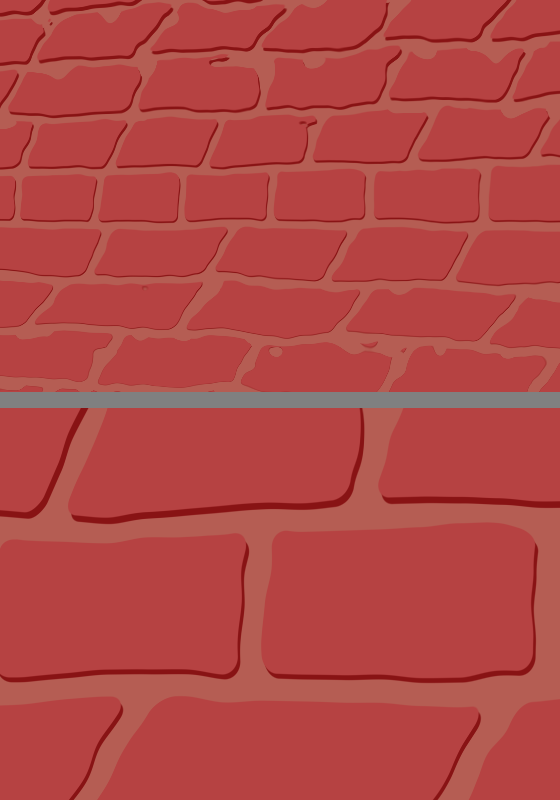
Top, the full canvas; bottom, a detail of the centre.
Reproduce this texture procedurally as a WebGL 1 fragment shader.

```glsl
precision highp float;

uniform vec2 u_resolution;

const vec3 BRICK = vec3(0.715, 0.257, 0.257);
const vec3 MORTAR = vec3(0.71, 0.365, 0.325);
const vec3 SHADOW = vec3(0.535, 0.075, 0.08);
const float ROW_HEIGHT = 0.1335;
const float FIRST_JOINT = 0.03;
const float HALF_GAP = 0.011;

float hash(vec2 p) {
  return fract(sin(dot(p, vec2(127.1, 311.7))) * 43758.55);
}

float noise(vec2 p) {
  vec2 cell = floor(p);
  vec2 f = fract(p);
  f = f * f * (3.0 - 2.0 * f);
  float low = mix(hash(cell), hash(cell + vec2(1.0, 0.0)), f.x);
  float high = mix(hash(cell + vec2(0.0, 1.0)), hash(cell + 1.0), f.x);
  return mix(low, high, f.y);
}

float roundedBox(vec2 p, vec2 halfSize, float radius) {
  vec2 q = abs(p) - halfSize + radius;
  return length(max(q, 0.0)) + min(max(q.x, q.y), 0.0) - radius;
}

// Brick pitch, first joint, lean of the joints, bow of the spacing
vec4 courseLayout(float row) {
  if (row < -0.5) return vec4(0.370, 0.080, 0.8, 0.0);
  if (row < 0.5) return vec4(0.370, 0.265, 0.9, 0.0);
  if (row < 1.5) return vec4(0.392, 0.112, 0.9, 0.0);
  if (row < 2.5) return vec4(0.308, 0.252, 0.6, 0.0);
  if (row < 3.5) return vec4(0.244, 0.056, 0.08, 0.1);
  if (row < 4.5) return vec4(0.261, 0.093, 0.5, 0.075);
  if (row < 5.5) return vec4(0.325, 0.030, 0.5, 0.0);
  if (row < 6.5) return vec4(0.293, 0.112, 0.7, 0.0);
  return vec4(0.290, 0.140, 0.8, 0.0);
}

// Fan the courses apart and make their edges uneven
vec2 warpWall(vec2 p) {
  float roughness = 0.5 + 1.3 * abs(p.y - 0.48);
  vec2 coarse = vec2(noise(p * 9.0), noise(p * 7.0 + 31.0)) - 0.5;
  vec2 fine = vec2(noise(p * 34.0 + 5.0), noise(p * 30.0 + 17.0)) - 0.5;
  p.y -= 0.12 * p.x * (p.y - 0.45);
  return p + roughness * (vec2(0.022, 0.024) * coarse + 0.010 * fine);
}

// Signed distance to the worn brick at p, negative inside
float brickDistance(vec2 p) {
  vec2 w = warpWall(p);
  float level = (w.y - FIRST_JOINT) / ROW_HEIGHT;
  float row = floor(level);
  float height = fract(level);
  vec4 course = courseLayout(row);

  float lean = course.z * (0.6 + 0.8 * noise(vec2(w.x * 4.0, row * 7.0)));
  float x = w.x + course.w * sin(2.2 * w.x);
  x -= lean * (height - 0.5) * ROW_HEIGHT + course.y;
  float across = (fract(x / course.x) - 0.5) * course.x;

  // Slanted joints need a wider cut to keep their thickness
  float sideGap = HALF_GAP * sqrt(1.0 + lean * lean);
  vec2 halfSize = vec2(0.5 * course.x - sideGap, 0.5 * ROW_HEIGHT - HALF_GAP);
  vec2 local = vec2(across, (height - 0.5) * ROW_HEIGHT);
  float d = roundedBox(local, halfSize, 0.014);

  // Chips bite mostly into the upper edge
  float wear = smoothstep(0.25, 1.0, height) * smoothstep(0.04, 0.3, abs(p.y - 0.47));
  float chip = max(noise(p * vec2(17.0, 21.0) + row * 3.7) - 0.58, 0.0);
  return d + 0.11 * wear * chip;
}

float coverage(float d, float pixel) {
  return 1.0 - smoothstep(-0.75 * pixel, 0.75 * pixel, d);
}

void main() {
  vec2 p = gl_FragCoord.xy / u_resolution.y;
  float pixel = 1.0 / u_resolution.y;

  // The shadow falls down and right, thicker toward the top
  float depth = 0.0095 * p.y;
  float shade = coverage(brickDistance(p + depth * vec2(-0.5, 1.0)), pixel);
  float face = coverage(brickDistance(p), pixel);

  vec3 color = mix(MORTAR, SHADOW, shade);
  color = mix(color, BRICK, face);
  gl_FragColor = vec4(color, 1.0);
}
```
